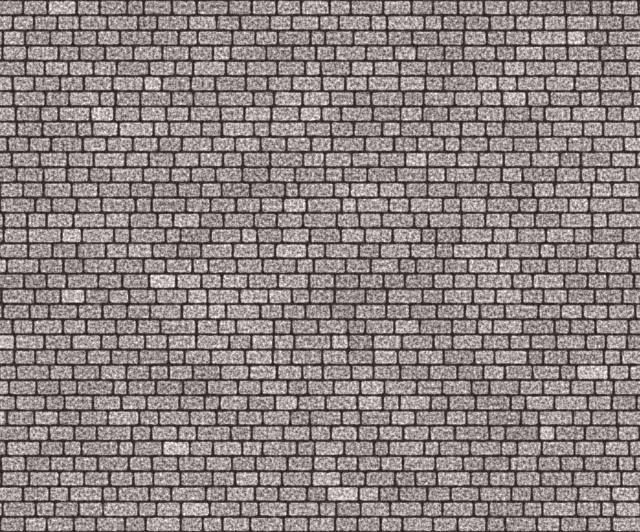
This texture is drawn by a WebGL 1 fragment shader. Its source:

```glsl
precision highp float;
// Grey stone block wall: 35 courses of about 25 uneven, grainy blocks with dark joints.

uniform vec2 u_resolution;

float hash(vec2 p) {
  vec3 q = fract(vec3(p.xyx) * 0.1031);
  q += dot(q, q.yzx + 33.33);
  return fract((q.x + q.y) * q.z);
}

// Dot product of a random unit gradient with the offset from its lattice corner
float cornerSlope(vec2 cell, vec2 offset) {
  float angle = 6.2832 * hash(cell);
  return dot(vec2(cos(angle), sin(angle)), offset);
}

float gradientNoise(vec2 p) {
  vec2 i = floor(p), f = fract(p);
  vec2 u = f * f * f * (f * (f * 6.0 - 15.0) + 10.0);
  vec2 e = vec2(1.0, 0.0);
  return mix(
    mix(cornerSlope(i, f), cornerSlope(i + e.xy, f - e.xy), u.x),
    mix(cornerSlope(i + e.yx, f - e.yx), cornerSlope(i + e.xx, f - e.xx), u.x),
    u.y);
}

// Jittered position of the joint on the left of a block, in mean block widths
float jointAt(float block, float course) {
  return block + 0.5 * (hash(vec2(block + 17.0, course + 5.0)) - 0.5);
}

float roundedBox(vec2 p, vec2 halfSize, float radius) {
  vec2 q = abs(p) - halfSize + radius;
  return length(max(q, 0.0)) + min(max(q.x, q.y), 0.0) - radius;
}

void main() {
  // One unit is the height of a course
  vec2 p = gl_FragCoord.xy / u_resolution * vec2(42.0, 35.0);
  float pixel = 35.0 / u_resolution.y;
  float blockWidth = 42.0 / 25.0;

  // Staggered courses, split at uneven joints
  float course = floor(p.y);
  float x = p.x / blockWidth + 0.5 * mod(course, 2.0)
          + 0.35 * hash(vec2(course, 91.0));
  float block = floor(x);
  if (x < jointAt(block, course)) block -= 1.0;
  else if (x >= jointAt(block + 1.0, course)) block += 1.0;
  float left = jointAt(block, course);
  float right = jointAt(block + 1.0, course);

  // Block outline with worn corners and slightly rough edges
  vec2 local = vec2((x - 0.5 * (left + right)) * blockWidth, fract(p.y) - 0.5);
  vec2 halfSize = 0.5 * vec2((right - left) * blockWidth, 1.0) - 0.06;
  float d = roundedBox(local, halfSize, 0.16) + 0.05 * gradientNoise(p * 2.3);
  float stone = 1.0 - smoothstep(-0.05 - 0.5 * pixel, 0.02 + 0.5 * pixel, d);

  // Fine grain, block tint with a few pale blocks, and broad weathering
  float grain = gradientNoise(p * 4.7) + 0.8 * gradientNoise(p * 8.3 + 40.0);
  float tint = hash(vec2(block + 53.0, course + 29.0));
  float shade = 0.36 * grain
              + 0.09 * (tint - 0.5) + 0.07 * smoothstep(0.95, 1.0, tint)
              + 0.06 * gradientNoise(p * 0.16 + 7.0);

  // Paler rim where the faces turn into the joints
  shade += 0.05 * smoothstep(-0.3, -0.12, d);

  vec3 stoneColor = vec3(0.635, 0.595, 0.585) + shade;
  vec3 jointColor = vec3(0.21, 0.17, 0.16) + 0.08 * grain;
  gl_FragColor = vec4(clamp(mix(jointColor, stoneColor, stone), 0.0, 1.0), 1.0);
}
```
